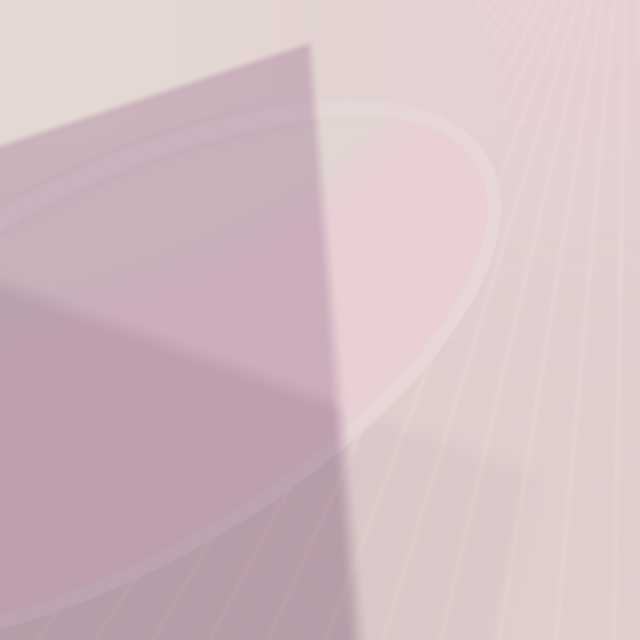
Give the GLSL for this background, as a three.js fragment shader.

```glsl
// Pale rose still life: a tilted oval dish on a gridded floor, crossed by soft angular shadows.
varying vec2 vUv;

// Smooth 0 to 1 step centred on zero
float soft(float d, float halfWidth) {
  return smoothstep(-halfWidth, halfWidth, d);
}

// Distance to the nearest whole number
float nearest(float p) {
  return abs(fract(p + 0.5) - 0.5);
}

float glow(float d, float width) {
  return exp(-d * d / (width * width));
}

// Sheared unit-circle coordinates of the dish
vec2 dishSpace(vec2 p) {
  return vec2((p.x - 0.1595) / 0.623, (p.y - 0.349 - 0.418 * p.x) / 0.3435);
}

// Approximate signed distance to the dish outline, positive outside
float dishDistance(vec2 p) {
  vec2 q = dishSpace(p);
  float r = max(length(q), 0.001);
  vec2 slope = vec2(q.x / 0.623 - q.y * 0.418 / 0.3435, q.y / 0.3435) / r;
  return (r - 1.0) / max(length(slope), 0.5);
}

// Two fans of lines in perspective: x holds the uprights, y the cross rows
vec2 floorGrid(vec2 p) {
  float depth = 1.26 - p.y;
  float fan = (p.x - 0.983) / depth;
  float upright = nearest((fan + 0.019) / 0.0715) * 0.0715 * depth;
  float ratio = max(0.974 - p.y, 0.002) / max(p.x, 0.05);
  float row = nearest((log(ratio) + 0.11) / 0.13) * 0.1 * ratio * p.x;
  float rowFade = smoothstep(0.01, 0.12, ratio);
  return vec2(glow(upright, 0.0045), glow(row, 0.005) * rowFade);
}

void main() {
  vec2 p = vUv;

  // Ground, warm at the upper left and rosier at the upper right
  vec3 color = mix(vec3(0.90, 0.85, 0.83), vec3(0.885, 0.825, 0.82), smoothstep(0.1, 0.65, p.x));
  color = mix(vec3(0.87, 0.81, 0.805), color, smoothstep(0.35, 0.85, p.y));
  float gridEdge = 0.742 + 0.35 * min(1.0 - p.y, 0.12) - 1.2 * max(0.72 - p.y, 0.0);
  float gridArea = soft(p.x - gridEdge, 0.006);
  float rosy = gridArea * smoothstep(0.55, 0.95, p.y);
  color = mix(color, vec3(0.905, 0.82, 0.825), rosy * 0.8);

  // Grid lines, pink rows under pale uprights that turn cream near the front
  vec2 grid = floorGrid(p) * gridArea;
  vec3 uprightTint = mix(vec3(0.91, 0.835, 0.805), vec3(0.915, 0.84, 0.84), smoothstep(0.1, 0.5, p.y));
  color = mix(color, vec3(0.895, 0.80, 0.815), grid.y * 0.5);
  color = mix(color, uprightTint, grid.x * 0.6);

  // Dish interior: grey wall above a rose floor
  vec2 q = dishSpace(p);
  float d = dishDistance(p);
  float x2 = p.x * p.x;
  float wall = soft(p.y - 0.49 - 0.3 * p.x - 0.9 * x2 * x2, 0.045);
  vec3 inside = mix(vec3(0.908, 0.817, 0.832), vec3(0.885, 0.835, 0.825), wall);
  color = mix(color, inside, soft(-d, 0.002));

  // Rim, wider along the far side, with fine contour lines
  float farSide = smoothstep(-0.2, 0.9, q.y) * (1.0 - smoothstep(0.3, 0.95, q.x));
  float thickness = mix(0.021, 0.036, farSide);
  float rim = soft(-d, 0.002) * soft(d + thickness, mix(0.002, 0.006, farSide));
  color = mix(color, vec3(0.905, 0.845, 0.845), rim * 0.9);
  color -= 0.018 * farSide * (glow(d + 0.003, 0.004) + 0.6 * glow(d + thickness + 0.005, 0.004));

  // Main wedge shadow with a pointed top
  float blur = mix(0.02, 0.010, p.y);
  float wedgeSide = soft(0.484 + 0.081 * (0.932 - p.y) - p.x, blur);
  float wedge = wedgeSide * soft(0.772 + 0.331 * p.x - p.y, 0.008);
  color *= mix(vec3(1.0), vec3(0.88, 0.83, 0.885), wedge);

  // Second shadow: deep within the wedge, faint beyond it
  float lower = soft(0.557 - 0.36 * p.x - p.y, 0.022);
  float end = soft(0.768 + 0.253 * (p.y - 0.0) - 0.0 - p.x, 0.03);
  float strength = mix(0.35 * soft(d, 0.02), 1.0, wedge);
  color *= mix(vec3(1.0), vec3(0.93, 0.92, 0.93), lower * end * strength);

  gl_FragColor = vec4(color, 1.0);
}
```
